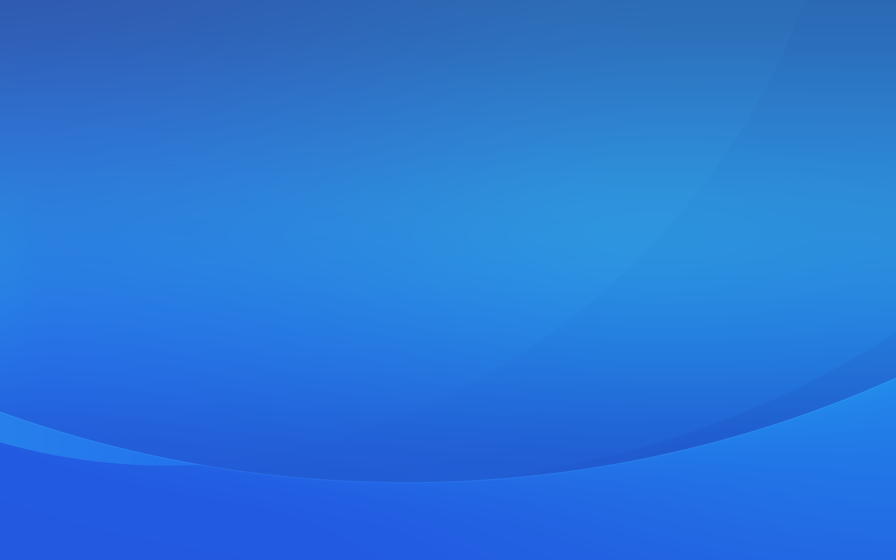
Write a WebGL 1 fragment shader that draws this background.

```glsl
precision highp float;
// Calm blue backdrop: a smooth vertical colour ramp with a soft glow,
// crossed by faint circular arcs, above a brighter curved floor.
// Every edge is a circle distance; the ramp blends spline-weighted stops.
uniform vec2 u_resolution;

const float ASPECT = 1.6;

// Signed distance to a circle, negative inside
float circle(vec2 p, vec2 center, float radius) {
  return length(p - center) - radius;
}

// Smooth coverage of the region where d is negative
float inside(float d, float softness) {
  return 1.0 - smoothstep(-softness, softness, d);
}

// Quadratic B-spline weight of a stop at distance t
float splineWeight(float t) {
  t = abs(t);
  float tail = max(1.5 - t, 0.0);
  return t < 0.5 ? 0.75 - t * t : 0.5 * tail * tail;
}

// Five evenly spaced colours, first at t = 0 and last at t = 4
vec3 ramp(float t, vec3 a, vec3 b, vec3 c, vec3 d, vec3 e) {
  vec4 w = vec4(splineWeight(t), splineWeight(t - 1.0),
                splineWeight(t - 2.0), splineWeight(t - 3.0));
  float last = splineWeight(t - 4.0);
  vec3 sum = a * w.x + b * w.y + c * w.z + d * w.w + e * last;
  return sum / (dot(w, vec4(1.0)) + last);
}

float glow(vec2 p, vec2 center, vec2 size) {
  vec2 q = (p - center) / size;
  return exp(-dot(q, q));
}

// Upper field: left and right ramps blended across the width
vec3 skyColor(vec2 p) {
  float t = clamp((1.0 - p.y) / 0.21, 0.0, 4.0);
  vec3 left = ramp(t, vec3(0.185, 0.345, 0.675), vec3(0.188, 0.43, 0.81),
                   vec3(0.165, 0.515, 0.88), vec3(0.147, 0.44, 0.91),
                   vec3(0.135, 0.335, 0.83));
  vec3 right = ramp(t, vec3(0.17, 0.405, 0.695), vec3(0.175, 0.50, 0.81),
                    vec3(0.18, 0.58, 0.87), vec3(0.14, 0.49, 0.88),
                    vec3(0.13, 0.355, 0.82));
  vec3 color = mix(left, right, smoothstep(-0.1, 1.25, p.x));
  color += vec3(0.0, 0.018, 0.006) * glow(p, vec2(1.12, 0.56), vec2(0.35, 0.2));
  return color + vec3(0.0, 0.02, 0.0) * glow(p, vec2(0.0, 0.5), vec2(0.05, 0.18));
}

// Lower field: deep blue, lighter toward the upper right
vec3 floorColor(vec2 p, float depth) {
  float light = smoothstep(0.4, 1.6, p.x) * (0.35 + 2.1 * p.y);
  vec3 color = mix(vec3(0.133, 0.35, 0.88), vec3(0.133, 0.51, 0.91), light);
  return color + vec3(0.0, 0.035, 0.015) * exp(-max(depth, 0.0) * 24.0);
}

void main() {
  vec2 p = gl_FragCoord.xy / u_resolution * vec2(ASPECT, 1.0);
  float edge = 0.75 / u_resolution.y;

  float bowl = circle(p, vec2(0.725, 2.284), 2.145);
  float sweep = circle(p, vec2(0.235, 1.447), 1.283);
  float shade = circle(p, vec2(0.70, 1.795), 1.655);
  float sliver = circle(p, vec2(0.30, 1.2735), 1.105);

  // Sky with a faint large arc and a shaded band on the right
  vec3 sky = skyColor(p);
  float sweepFade = smoothstep(0.35, 1.1, p.x);
  sky += vec3(0.006, 0.014, 0.008) * (inside(sweep, edge * 2.0) - 0.5) * sweepFade;
  float band = (1.0 - inside(shade, edge * 2.0)) * smoothstep(0.8, 1.3, p.x);
  sky -= vec3(0.004, 0.025, 0.025) * band;

  // Floor with a light sliver and a fine rim under the bowl
  vec3 ground = floorColor(p, bowl);
  vec3 sliverColor = mix(vec3(0.15, 0.50, 0.92), vec3(0.14, 0.45, 0.93), p.x * 3.0);
  ground = mix(ground, sliverColor, inside(sliver, edge));
  ground += vec3(0.02, 0.035, 0.02) * inside(abs(bowl) - 0.002, edge);

  gl_FragColor = vec4(mix(ground, sky, inside(bowl, edge)), 1.0);
}
```
